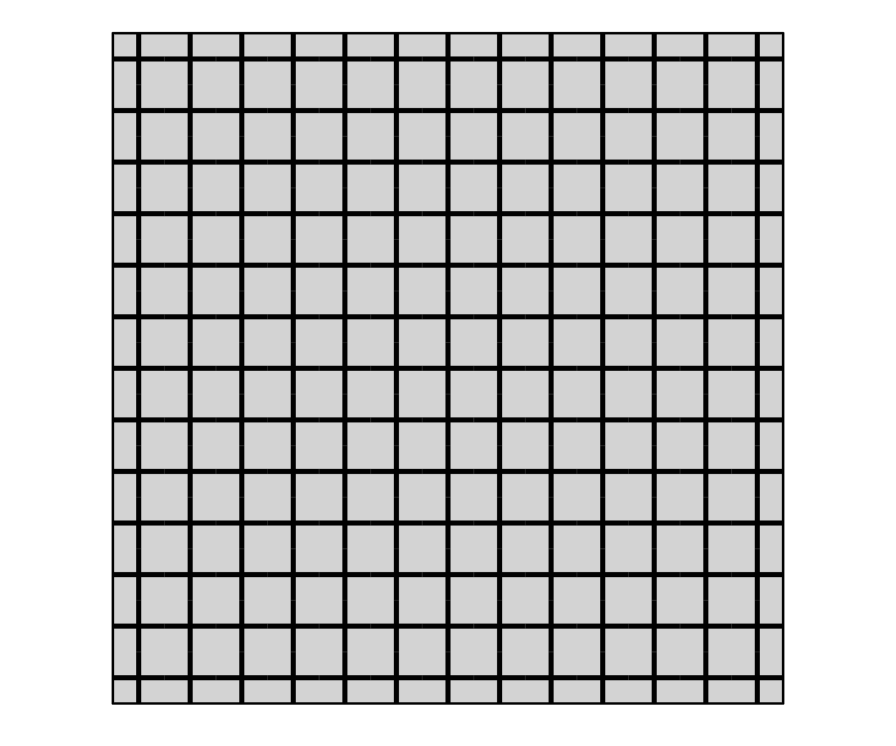
A Shadertoy shader for this pattern:

```glsl
#define TILES 13.0          // repeats across and down
#define SIDE 0.8985         // panel side, in canvas heights
#define CENTRE_Y 0.00625    // upward shift of the panel
#define LINE_WIDTH 0.0068
#define BORDER_WIDTH 0.0033
#define SEAM_WIDTH 0.0010
#define SEAM_GLOW 0.28
#define PAPER vec3(1.0)
#define FILL vec3(0.828)
#define INK vec3(0.004)

float hash(vec2 p) {
    return fract(sin(dot(p, vec2(41.3, 289.1))) * 4375.5);
}

// Box-filtered coverage of a band centred on signed distance zero
vec2 band(vec2 d, float width, float px) {
    vec2 h = vec2(0.5 * width);
    return (clamp(d + 0.5 * px, -h, h) - clamp(d - 0.5 * px, -h, h)) / px;
}

float boxDistance(vec2 p, float halfSide) {
    vec2 d = abs(p) - halfSide;
    return length(max(d, 0.0)) + min(max(d.x, d.y), 0.0);
}

void mainImage(out vec4 fragColor, in vec2 fragCoord) {
    float px = 1.2 / iResolution.y;
    vec2 p = (fragCoord - 0.5 * iResolution.xy) / iResolution.y;
    p.y -= CENTRE_Y;

    // Each tile carries a cross through its middle
    float pitch = SIDE / TILES;
    vec2 q = p / pitch + 0.5;
    vec2 cell = floor(q);
    vec2 local = (q - cell - 0.5) * pitch;
    vec2 cross2 = band(local, LINE_WIDTH, px);
    float ink = 1.0 - (1.0 - cross2.x) * (1.0 - cross2.y);

    // Hairline joints where neighbouring tiles meet, seen only on the ink
    vec2 joint = p / pitch;
    vec2 toJoint = (fract(joint) - 0.5) * pitch;
    vec2 seam = band(toJoint, SEAM_WIDTH, px) * cross2.yx;
    vec2 jointId = floor(joint);
    vec2 strength = vec2(hash(vec2(jointId.x, cell.y)),
                         hash(vec2(cell.x, jointId.y) + 17.0));
    float glow = SEAM_GLOW * dot(seam, mix(vec2(0.6), vec2(1.0), strength));

    vec3 panel = mix(FILL, INK, ink);
    panel = mix(panel, FILL, glow);

    // Panel on paper, then its thin outline
    float d = boxDistance(p, 0.5 * SIDE);
    vec3 color = mix(PAPER, panel, clamp(0.5 - d / px, 0.0, 1.0));
    color = mix(color, INK, band(vec2(d), BORDER_WIDTH, px).x);

    fragColor = vec4(color, 1.0);
}
```
